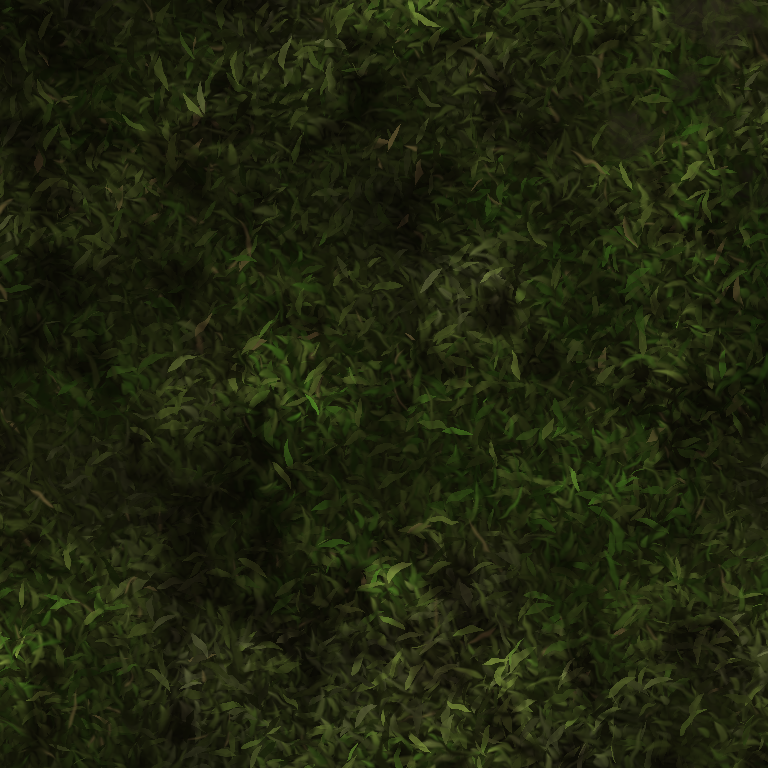
Reproduce this texture procedurally as a WebGL 2 fragment shader.

```glsl
#version 300 es
precision highp float;

uniform vec2 u_resolution;
out vec4 fragColor;

const int LAYERS = 13;
const float CELL = 0.031;
const float MAX_HALF_LENGTH = 0.027;

// Integer hash: three random values in 0..1 per lattice point
vec3 hash3(vec3 cell) {
    uvec3 v = uvec3(ivec3(floor(cell))) * 1664525u + 1013904223u;
    v.x += v.y * v.z;
    v.y += v.z * v.x;
    v.z += v.x * v.y;
    v ^= v >> 16u;
    v.x += v.y * v.z;
    v.y += v.z * v.x;
    v.z += v.x * v.y;
    return vec3(v >> 8u) / 16777216.0;
}

// Three independent smooth noises at once
vec3 noise3(vec2 p, float seed) {
    vec2 i = floor(p);
    vec2 f = fract(p);
    f = f * f * (3.0 - 2.0 * f);
    vec3 a = hash3(vec3(i, seed));
    vec3 b = hash3(vec3(i + vec2(1.0, 0.0), seed));
    vec3 c = hash3(vec3(i + vec2(0.0, 1.0), seed));
    vec3 d = hash3(vec3(i + 1.0, seed));
    return mix(mix(a, b, f.x), mix(c, d, f.x), f.y);
}

vec3 fbm3(vec2 p, float seed) {
    vec3 sum = vec3(0.0);
    float gain = 0.57;
    for (int i = 0; i < 3; i++) {
        sum += gain * noise3(p, seed + float(i));
        p = p * 2.07 + 3.7;
        gain *= 0.5;
    }
    return sum;
}

// Signed offset from a bent strap along x, broad at the base
float bladeDistance(vec2 q, float halfLength, float halfWidth, float bend) {
    float s = q.x / halfLength;
    float curve = bend * halfLength * (s * s - 0.4);
    return abs(q.y - curve) - halfWidth * (1.0 - s * s * s * s) * (1.0 - 0.4 * s);
}

// Blade colour from its brightness and two random picks
vec3 bladeColor(float tone, float hue, float rare) {
    vec3 color = mix(vec3(0.068, 0.076, 0.024), vec3(0.235, 0.272, 0.108), tone);
    color *= mix(vec3(1.0), vec3(0.75, 1.08, 0.70), smoothstep(0.55, 0.9, hue));
    color *= mix(vec3(1.0), vec3(1.10, 1.0, 1.5), smoothstep(0.45, 0.1, hue));
    return mix(color, vec3(0.36, 0.30, 0.18), 0.75 * step(0.985, rare));
}

// One layer of blades over the colour below; growth holds lean, lushness and hue
vec3 addBlades(vec3 color, vec2 p, float layer, vec3 growth, float bare) {
    vec2 grid = p / CELL + hash3(vec3(layer, 7.0, 91.0)).xy * 9.0;
    vec2 home = floor(grid);
    float height = layer / float(LAYERS - 1);
    for (int k = 0; k < 9; k++) {
        vec2 cell = home + vec2(k % 3 - 1, k / 3 - 1);
        vec3 place = hash3(vec3(cell, layer + 20.0));
        vec2 offset = (grid - cell - place.xy) * CELL;
        if (length(offset) > 1.15 * MAX_HALF_LENGTH) continue;
        vec3 shape = hash3(vec3(cell, layer + 50.0));
        vec3 tint = hash3(vec3(cell, layer + 80.0));

        // Common lean with many stray blades
        float spread = shape.z > 0.68 ? 3.1 : 1.2;
        float angle = growth.x + spread * (place.z - 0.5);
        vec2 along = vec2(cos(angle), sin(angle));
        vec2 q = vec2(dot(offset, along), dot(offset, vec2(-along.y, along.x)));

        float halfLength = mix(0.008, MAX_HALF_LENGTH, shape.x * shape.x);
        float halfWidth = mix(0.0016, 0.0046, shape.y);
        if (tint.z > 0.985) halfWidth *= 0.6;
        float d = bladeDistance(q, halfLength, halfWidth, 0.5 * (tint.x - 0.5));
        float softness = mix(0.0036, 0.0022, height);
        float cover = smoothstep(softness, -softness, d);
        float shadow = smoothstep(0.006, 0.0, d);

        // Brighter on top, toward the tip and in lush clumps
        float tone = pow(tint.x, 1.3) * mix(0.7, 1.05, height) * growth.y;
        tone *= 0.95 + 0.35 * clamp(q.x / halfLength, -1.0, 1.0);
        float hue = mix(tint.y, growth.z, 0.45);
        float opacity = mix(0.6, 0.9, shape.z) * (1.0 - bare);
        color *= 1.0 - 0.11 * shadow * (1.0 - bare);
        color = mix(color, bladeColor(tone, hue, tint.z), opacity * cover);
    }
    return color;
}

void main() {
    vec2 p = gl_FragCoord.xy / u_resolution.y;
    vec3 fine = noise3(p * 75.0, 61.0);
    vec3 clumps = noise3(p * 8.0, 11.0);
    float lean = 2.25 + 1.8 * (noise3(p * 3.5, 5.0).x - 0.5);
    vec3 growth = vec3(lean, 0.35 + 1.3 * clumps.x, clumps.y);

    // Bare soil near the upper right corner
    float edge = length((p - vec2(0.94, 0.9)) * vec2(1.0, 0.7));
    float rough = fbm3(p * 11.0, 31.0).x - 0.5;
    float bare = 0.8 * smoothstep(0.03, -0.05, edge - 0.10 + 0.4 * rough);
    vec3 soil = vec3(0.115, 0.099, 0.078) * (0.5 + fbm3(p * 55.0, 37.0).x);
    vec3 color = mix(vec3(0.072, 0.075, 0.028), soil, bare);

    vec2 ragged = p + 0.006 * (fine.xy - 0.5);
    for (int i = 0; i < LAYERS; i++) {
        color = addBlades(color, ragged, float(i), growth, bare);
    }

    // Broad shade, dark hollows and faint mottling
    color *= 0.68 + 0.96 * fbm3(p * 5.0, 41.0).x;
    float hollow = smoothstep(0.52, 0.75, fbm3(p * 17.0, 53.0).y);
    color *= mix(vec3(1.04), vec3(0.62, 0.56, 0.58), hollow);
    color *= 0.93 + 0.14 * noise3(p * 170.0, 47.0).x;
    fragColor = vec4(color, 1.0);
}
```
